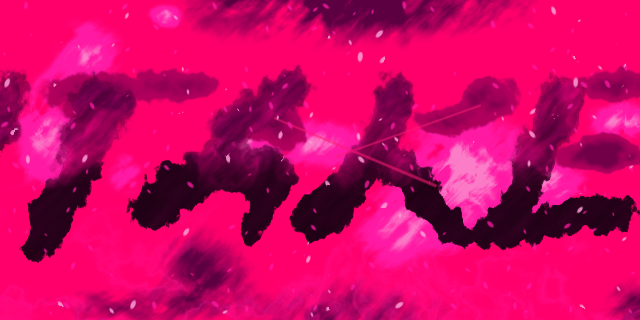
Write a WebGL 1 fragment shader that draws this background.

```glsl
precision highp float;
// Hot pink smoke with a band of torn dark shards, pale glows, rays and sparks.
// Tapered capsules warped by gradient noise make the shards, hazy above and
// ragged below; soft ellipses and fractal noise make the smoke and the light.
uniform vec2 u_resolution;

const vec3 PINK = vec3(1.0, 0.0, 0.42);
const vec3 CRIMSON = vec3(0.69, 0.0, 0.36);
const vec3 PLUM = vec3(0.36, 0.0, 0.26);
const vec3 INK = vec3(0.15, 0.005, 0.1);
const vec3 MAGENTA = vec3(1.0, 0.1, 0.64);
const vec3 PALE = vec3(0.98, 0.62, 0.83);

vec2 hash2(vec2 p) {
  vec3 q = fract(vec3(p.xyx) * vec3(0.1031, 0.103, 0.0973));
  q += dot(q, q.yzx + 33.33);
  return fract((q.xx + q.yz) * q.zy);
}

float gradientDot(vec2 cell, vec2 f, vec2 corner) {
  return dot(hash2(cell + corner + 57.0) * 2.0 - 1.0, f - corner);
}

float noise(vec2 p) {
  vec2 i = floor(p), f = p - i;
  vec2 u = f * f * f * (f * (f * 6.0 - 15.0) + 10.0);
  vec2 e = vec2(1.0, 0.0);
  return mix(mix(gradientDot(i, f, e.yy), gradientDot(i, f, e.xy), u.x),
             mix(gradientDot(i, f, e.yx), gradientDot(i, f, e.xx), u.x), u.y);
}

float fbm(vec2 p) {
  float sum = 0.0, amp = 1.0;
  for (int i = 0; i < 5; i++) {
    sum += amp * noise(p);
    p = mat2(1.6, 1.2, -1.2, 1.6) * p + 7.3;
    amp *= 0.5;
  }
  return sum;
}

// Signed distance to a capsule whose radius runs from r.x to r.y
float shard(vec2 p, vec2 a, vec2 b, vec2 r) {
  vec2 d = b - a;
  float t = clamp(dot(p - a, d) / dot(d, d), 0.0, 1.0);
  return length(p - a - d * t) - mix(r.x, r.y, t);
}

float glow(vec2 p, vec2 center, vec2 radius) {
  vec2 q = (p - center) / radius;
  return exp(-dot(q, q));
}

// Dark masses, from left to right
float shardField(vec2 p) {
  float d = shard(p, vec2(0.32, 0.67), vec2(0.14, 0.27), vec2(0.075, 0.055));
  d = min(d, shard(p, vec2(0.0, 0.60), vec2(0.05, 0.73), vec2(0.05, 0.05)));
  d = min(d, shard(p, vec2(0.90, 0.72), vec2(0.72, 0.58), vec2(0.06, 0.05)));
  d = min(d, shard(p, vec2(0.70, 0.50), vec2(0.48, 0.37), vec2(0.06, 0.07)));
  d = min(d, shard(p, vec2(0.64, 0.47), vec2(0.85, 0.46), vec2(0.06, 0.065)));
  d = min(d, shard(p, vec2(0.85, 0.44), vec2(0.79, 0.25), vec2(0.075, 0.015)));
  d = min(d, shard(p, vec2(1.25, 0.71), vec2(1.16, 0.52), vec2(0.05, 0.065)));
  d = min(d, shard(p, vec2(1.12, 0.48), vec2(1.01, 0.33), vec2(0.05, 0.075)));
  d = min(d, shard(p, vec2(1.21, 0.50), vec2(1.43, 0.26), vec2(0.055, 0.045)));
  d = min(d, shard(p, vec2(1.75, 0.69), vec2(1.58, 0.30), vec2(0.065, 0.055)));
  return min(d, shard(p, vec2(1.42, 0.25), vec2(1.94, 0.33), vec2(0.045, 0.055)));
}

// Thin drifts of smoke among the upper shards
float hazeField(vec2 p) {
  float h = glow(p, vec2(0.30, 0.70), vec2(0.16, 0.08)) + 0.7 * glow(p, vec2(0.55, 0.74), vec2(0.15, 0.05));
  h += 0.8 * glow(p, vec2(0.74, 0.61), vec2(0.12, 0.07)) + 0.7 * glow(p, vec2(0.89, 0.60), vec2(0.07, 0.1));
  h += 0.9 * glow(p, vec2(1.38, 0.62), vec2(0.11, 0.05)) + 0.9 * glow(p, vec2(1.53, 0.70), vec2(0.09, 0.06));
  h += 0.9 * glow(p, vec2(1.93, 0.73), vec2(0.15, 0.05));
  return h + glow(p, vec2(1.88, 0.53), vec2(0.15, 0.055));
}

// One tilted fleck per cell, most of them hidden
float sparks(vec2 p, float cells) {
  vec2 g = p * cells, id = floor(g);
  vec2 place = hash2(id + 11.0), kind = hash2(id + 83.0);
  vec2 q = g - id - mix(vec2(0.2), vec2(0.8), place);
  float a = 0.5 + 2.0 * kind.y, edge = cells / u_resolution.y;
  q = mat2(cos(a), -sin(a), sin(a), cos(a)) * q;
  float body = length(q * vec2(0.6, 1.2)) - mix(0.03, 0.12, place.y);
  return step(0.65, kind.x) * smoothstep(edge, -edge, body);
}

void main() {
  vec2 p = gl_FragCoord.xy / u_resolution.y;
  float px = 1.0 / u_resolution.y;
  vec2 warp = vec2(fbm(p * 3.0), fbm(p * 3.0 + 19.0));
  float cloud = fbm(p * 4.0 + warp * 1.5);
  float fine = fbm(p * vec2(18.0, 13.0));
  float streak = fbm(vec2(p.x + p.y, p.y - p.x) * vec2(5.0, 20.0) + warp);
  float fibre = pow(max(0.0, 1.0 - 3.0 * abs(fbm(p * 2.5 + warp))), 4.0);

  // Streaked smoke along the top and bottom
  float smoke = 1.1 * glow(p, vec2(0.95, 1.0), vec2(0.32, 0.12)) + 0.75 * glow(p, vec2(1.4, 1.0), vec2(0.25, 0.11));
  smoke += 0.85 * glow(p, vec2(0.64, 0.16), vec2(0.12, 0.11)) + 0.7 * glow(p, vec2(1.08, 0.0), vec2(0.28, 0.11));
  smoke += 0.5 * glow(p, vec2(0.4, 0.04), vec2(0.25, 0.06)) + 0.7 * glow(p, vec2(2.0, 0.03), vec2(0.11, 0.1));
  smoke = clamp(smoke * (0.9 + cloud + 0.8 * streak), 0.0, 1.0);
  vec3 color = mix(PINK, CRIMSON, smoothstep(0.15, 0.55, smoke));
  color = mix(color, PLUM, smoothstep(0.45, 0.95, smoke));

  // Lit pockets between the shards
  float light = 1.3 * glow(p, vec2(1.46, 0.45), vec2(0.16, 0.15)) + glow(p, vec2(1.01, 0.55), vec2(0.11, 0.06));
  light += glow(p, vec2(0.78, 0.54), vec2(0.09, 0.06)) + 0.9 * glow(p, vec2(0.15, 0.58), vec2(0.09, 0.14));
  light += 0.9 * glow(p, vec2(0.28, 0.81), vec2(0.08, 0.1)) + 0.8 * glow(p, vec2(1.24, 0.29), vec2(0.11, 0.1));
  light += glow(p, vec2(1.95, 0.62), vec2(0.08, 0.05)) + 0.9 * glow(p, vec2(1.72, 0.42), vec2(0.09, 0.07));
  light += glow(p, vec2(0.52, 0.95), vec2(0.04, 0.03)) + 0.9 * glow(p, vec2(0.39, 0.45), vec2(0.05, 0.05));
  light *= 0.9 + cloud + 0.9 * streak + 0.4 * fibre;
  color = mix(color, MAGENTA, smoothstep(0.1, 0.5, light));
  color = mix(color, PALE, 0.75 * smoothstep(0.65, 1.35, light));
  color = mix(color, MAGENTA, 0.35 * fibre * smoothstep(0.5, 0.1, p.y));

  // Upper haze
  float haze = hazeField(p + 0.04 * warp) * (1.0 + 0.7 * cloud) + 0.2 * fine;
  color = mix(color, CRIMSON, smoothstep(0.38, 0.52, haze));
  color = mix(color, PLUM, 0.75 * smoothstep(0.55, 1.1, haze));

  // Torn shards with a thin dark rim, darkening to ink below
  float d = shardField(p + 0.035 * warp) + 0.045 * fine + 0.02 * cloud;
  float depth = smoothstep(0.57, 0.39, p.y + 0.12 * cloud);
  vec3 body = mix(PLUM, CRIMSON, clamp(0.3 + cloud + 0.5 * streak, 0.0, 1.0));
  body = mix(body, INK, depth) * (1.0 + 0.4 * streak);
  float soft = mix(0.018, px, depth);
  color = mix(color, body, smoothstep(soft, -soft, d) * mix(0.9, 1.0, depth));
  color = mix(color, INK, mix(0.2, 0.65, depth) * smoothstep(0.006, 0.0, abs(d)));

  // Crossing rays and flying flecks
  float ray = shard(p, vec2(0.86, 0.63), vec2(1.36, 0.42), vec2(0.0, 0.002));
  ray = min(ray, shard(p, vec2(1.05, 0.51), vec2(1.5, 0.67), vec2(0.0)));
  color = mix(color, vec3(1.0, 0.1, 0.45), 0.55 * smoothstep(0.006, 0.0, ray));
  color = mix(color, MAGENTA, 0.75 * sparks(p, 16.0));
  color = mix(color, PALE, 0.85 * sparks(p + 3.7, 13.0) * step(0.0, cloud));
  gl_FragColor = vec4(color, 1.0);
}
```
